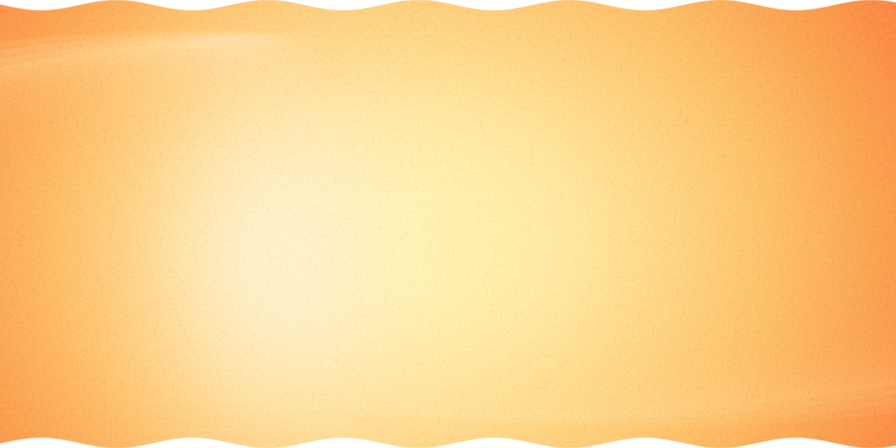
Reproduce this background procedurally as a Shadertoy shader.

```glsl
// Warm golden backdrop with a cream glow, layered light arcs and white scalloped borders.

const float TAU = 6.2831853;
const vec3 CREAM = vec3(1.0, 0.945, 0.83);
const vec3 PALE_GOLD = vec3(1.0, 0.90, 0.66);
const vec3 PAPER = vec3(1.0);

vec2 hash2(vec2 cell) {
    vec3 q = fract(cell.xyx * vec3(0.1031, 0.1030, 0.0973));
    q += dot(q, q.yzx + 33.33);
    return fract((q.xx + q.yz) * q.zy);
}

// Distance to the nearest scattered point, one point per cell.
float cellularNoise(vec2 p) {
    vec2 cell = floor(p), local = fract(p);
    float nearest = 2.0;
    for (int y = -1; y <= 1; y++) {
        for (int x = -1; x <= 1; x++) {
            vec2 offset = vec2(x, y);
            nearest = min(nearest, length(offset + hash2(cell + offset) - local));
        }
    }
    return nearest;
}

// Golden ramp: 0 is the bright centre, 1 the deep orange corner.
vec3 warmRamp(float t) {
    vec3 stops[6] = vec3[6](
        vec3(1.00, 0.94, 0.67), vec3(1.00, 0.90, 0.62),
        vec3(0.99, 0.83, 0.51), vec3(0.99, 0.75, 0.41),
        vec3(0.98, 0.64, 0.32), vec3(0.98, 0.53, 0.26));
    float s = clamp(t, 0.0, 1.0) * 5.0;
    int i = min(int(s), 4);
    return mix(stops[i], stops[i + 1], s - float(i));
}

float softSpot(vec2 p, vec2 centre, vec2 radius) {
    vec2 q = (p - centre) / radius;
    return exp(-dot(q, q));
}

// Light with one crisp edge at depth 0, fading out as depth grows.
float edgeGlow(float depth, float reach, float softness) {
    return smoothstep(-softness, softness, depth) * exp(-max(depth, 0.0) / reach);
}

// Four arcs that fan out to the left, lit below their edges.
float upperArcs(vec2 p, float softness) {
    float crest = 0.931 - 0.14 * (p.x - 0.42) * (p.x - 0.42);
    float spread = max(1.0 - p.x / 0.68, 0.0);
    float light = 0.0;
    for (int i = 0; i < 4; i++) {
        float edge = crest - 0.019 * float(i) * spread;
        light += edgeGlow(edge - p.y, 0.07, softness + 0.012 * p.x);
    }
    return light * (1.0 - smoothstep(0.48, 0.74, p.x));
}

// Four arcs that fan out to the right, lit above their edges.
float lowerArcs(vec2 p, float softness) {
    float trough = 0.052 + 0.1 * (p.x - 1.12) * (p.x - 1.12);
    float spread = max((p.x - 1.0) / 1.0, 0.0);
    float light = 0.0;
    for (int i = 0; i < 4; i++) {
        float edge = trough + 0.014 - 0.022 * float(i) * spread;
        light += edgeGlow(p.y - edge, 0.07, softness + 0.008 * (1.0 - min(spread, 1.0)));
    }
    return light * smoothstep(0.2, 1.0, p.x);
}

// Coverage of the panel between the mirrored wavy borders.
float scallopedPanel(vec2 p, float softness) {
    float inset = 0.0115 * (1.0 - cos(TAU * (p.x - 0.26) / 0.337));
    float inside = min(p.y, 1.0 - p.y) - inset;
    return smoothstep(-softness, softness, inside);
}

void mainImage(out vec4 fragColor, in vec2 fragCoord) {
    vec2 p = fragCoord / iResolution.y;
    p.x *= 2.0 * iResolution.y / iResolution.x;
    float pixel = 1.0 / iResolution.y;

    // Broad oval gradient
    float radius = length((p - vec2(0.94, 0.46)) * vec2(1.0, 1.2));
    vec3 color = warmRamp((radius - 0.13) / 1.10);

    // Cream glow left of centre
    color = mix(color, CREAM, 0.8 * softSpot(p, vec2(0.62, 0.42), vec2(0.27, 0.38)));

    // Sweeping light arcs
    float upper = upperArcs(p, pixel);
    vec3 upperTint = mix(PALE_GOLD, CREAM, smoothstep(0.1, 0.6, p.x));
    color = mix(color, upperTint, min(0.15 * upper, 0.7));
    color = mix(color, PALE_GOLD, min(0.09 * lowerArcs(p, pixel), 0.5));

    // Fine paper grain
    color += 0.035 * (0.47 - cellularNoise(p * 150.0));

    // White scalloped border
    color = mix(PAPER, color, scallopedPanel(p, pixel));
    fragColor = vec4(clamp(color, 0.0, 1.0), 1.0);
}
```
